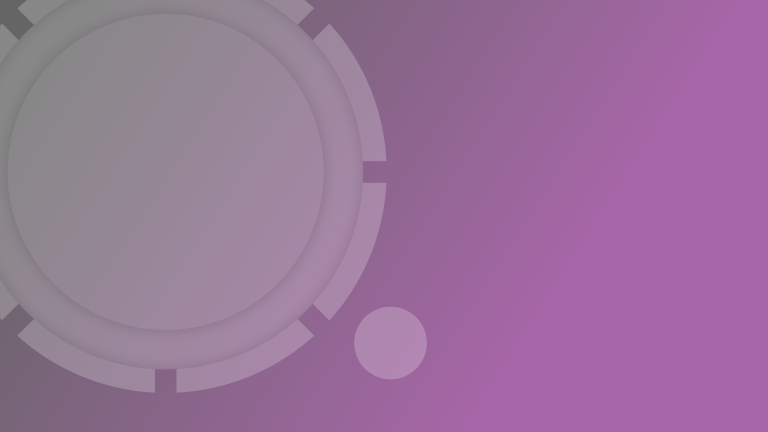
This background is drawn by a WebGL 1 fragment shader. Its source:

```glsl
precision highp float;
// A translucent dial with a notched rim and a small disc on a grey-to-violet diagonal gradient.

uniform vec2 u_resolution;

// Lengths are in canvas heights.
#define DIAL_CENTER vec2(0.3836, 0.602)
#define FACE_RADIUS 0.366
#define RING_RADIUS 0.457
#define RIM_RADIUS 0.5115
#define NOTCH_HALF_WIDTH 0.025
#define DISC_CENTER vec2(0.904, 0.206)
#define DISC_RADIUS 0.084
#define VEIL_OPACITY 0.22
#define SHADE_WIDTH 0.036
#define SHADE_STRENGTH 0.08

const vec3 GREY = vec3(0.395, 0.395, 0.395);
const vec3 VIOLET = vec3(0.655, 0.40, 0.66);

// Coverage of a shape from its signed distance, softened over one pixel.
float coverage(float dist) {
    return clamp(0.5 - dist * u_resolution.y, 0.0, 1.0);
}

// Distance to the nearest of eight evenly spaced spokes.
float spokeDistance(vec2 p) {
    vec2 q = abs(p);
    return min(min(q.x, q.y), abs(q.x - q.y) * 0.70711);
}

vec3 backdrop(vec2 p) {
    float along = dot(p - vec2(0.0, 1.0), vec2(0.84, -0.54));
    return mix(GREY, VIOLET, clamp((along - 0.16) / 1.30, 0.0, 1.0));
}

// Soft shadow that is strongest at an edge and fades away from it.
float edgeShade(float dist) {
    float fade = 1.0 - clamp(dist / SHADE_WIDTH, 0.0, 1.0);
    return fade * fade;
}

void main() {
    vec2 p = gl_FragCoord.xy / u_resolution.y;
    vec2 dial = p - DIAL_CENTER;
    float radius = length(dial);

    // Shape masks
    float face = coverage(radius - FACE_RADIUS);
    float ring = coverage(radius - RING_RADIUS);
    float notch = coverage(spokeDistance(dial) - NOTCH_HALF_WIDTH);
    float rim = coverage(radius - RIM_RADIUS) * (1.0 - notch);
    float disc = coverage(length(p - DISC_CENTER) - DISC_RADIUS);

    // White veil over the gradient
    float veil = max(max(ring, rim), disc);
    vec3 color = mix(backdrop(p), vec3(1.0), veil * VEIL_OPACITY);

    // Shading along both edges of the ring
    float shade = edgeShade(radius - FACE_RADIUS) + edgeShade(RING_RADIUS - radius);
    color *= 1.0 - SHADE_STRENGTH * shade * ring * (1.0 - face);

    gl_FragColor = vec4(color, 1.0);
}
```
